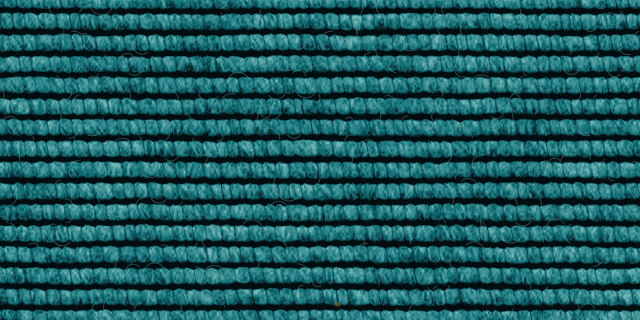
A Shadertoy shader for this texture:

```glsl
// Teal ribbed carpet: horizontal rows of fuzzy yarn loops parted by dark grooves.

float hash(vec2 p) {
    return fract(sin(dot(p, vec2(127.1, 311.7))) * 43758.5453);
}

float noise(vec2 p) {
    vec2 i = floor(p), f = fract(p);
    f = f * f * (3.0 - 2.0 * f);
    return mix(mix(hash(i), hash(i + vec2(1, 0)), f.x),
               mix(hash(i + vec2(0, 1)), hash(i + vec2(1, 1)), f.x), f.y);
}

// Yarn colour from deep shadow (0) to highlight (1)
vec3 yarnColor(float t) {
    vec3 c = mix(vec3(0.005, 0.05, 0.06), vec3(0.04, 0.20, 0.22), smoothstep(0.04, 0.20, t));
    c = mix(c, vec3(0.05, 0.35, 0.38), smoothstep(0.18, 0.34, t));
    c = mix(c, vec3(0.08, 0.45, 0.48), smoothstep(0.32, 0.47, t));
    c = mix(c, vec3(0.23, 0.56, 0.57), smoothstep(0.45, 0.66, t));
    return mix(c, vec3(0.46, 0.71, 0.71), smoothstep(0.64, 0.92, t));
}

// Lightness of the rows of loops
float ribs(vec2 p) {
    float y = p.y * 15.1 - 0.55 + 0.10 * (noise(p * vec2(9.0, 15.0)) - 0.5);
    float row = floor(y), v = y - row;

    // Uneven loops along the row, leaning slightly
    float u = p.x * 23.0 + 7.0 * hash(vec2(row, 3.0)) + 0.25 * v;
    u += 0.8 * noise(vec2(u * 0.7, row * 5.0));
    vec2 loopId = vec2(floor(u), row);
    float side = abs(2.0 * fract(u) - 1.0);
    float crevice = smoothstep(0.72, 1.0, side) * (0.15 + 0.4 * hash(loopId + 9.0));

    // Slanted strands, with finer fuzz on top
    float lean = mix(-2.0, 6.0, hash(loopId));
    float strand = noise(vec2(p.x * 125.0 + lean * v, v * 2.5 + row * 17.0));
    float fuzz = noise(vec2(p.x * 210.0 - lean * v, p.y * 130.0));

    // Rounded profile lit from above, with ragged edges
    float edge = 0.07 * side * side + 0.09 * (strand - 0.5);
    float body = smoothstep(0.06, 0.25, v - edge) * (1.0 - smoothstep(0.85, 0.97, v + edge));
    float light = mix(0.39, 0.63, smoothstep(0.15, 0.70, v));
    light += 0.42 * (strand - 0.5) + 0.34 * (fuzz - 0.5);
    light += 0.12 * (hash(loopId + 4.0) - 0.5) + 0.12 * (noise(p * 6.0) - 0.5);
    return body * light * (1.0 - crevice);
}

// Coverage of stray curled fibres scattered over a jittered grid
float strayFibres(vec2 p) {
    vec2 g = p * 17.0, cell = floor(g);
    float cover = 0.0;
    for (int j = -1; j <= 1; j++)
    for (int i = -1; i <= 1; i++) {
        vec2 id = cell + vec2(i, j);
        vec2 q = g - id - vec2(hash(id), hash(id + 31.0));
        float angle = 6.2832 * hash(id + 57.0);
        float radius = mix(0.2, 0.65, hash(id + 73.0));
        float arc = smoothstep(0.2, 0.5, dot(q, vec2(cos(angle), sin(angle))) / radius);
        float line = 1.0 - smoothstep(0.008, 0.05, abs(length(q) - radius));
        cover = max(cover, line * arc * step(0.5, hash(id + 91.0)));
    }
    return cover;
}

void mainImage(out vec4 fragColor, in vec2 fragCoord) {
    vec2 p = fragCoord / iResolution.y;
    vec3 color = yarnColor(ribs(p));
    color = mix(color, vec3(0.36, 0.62, 0.62), 0.38 * strayFibres(p));

    // Small olive fleck caught in the bottom row
    float fleck = length((p - vec2(1.055, 0.049)) * vec2(1.0, 1.5));
    color = mix(color, vec3(0.42, 0.40, 0.16), 0.75 * (1.0 - smoothstep(0.006, 0.014, fleck)));

    fragColor = vec4(color, 1.0);
}
```
